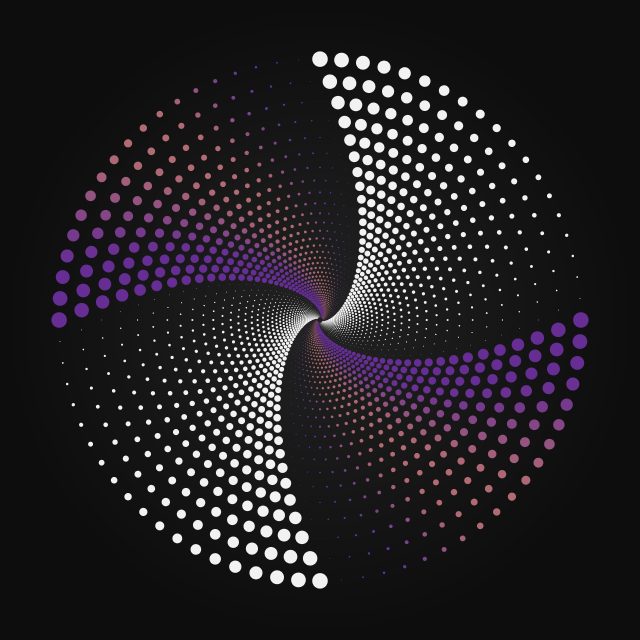
A Shadertoy shader for this pattern:

```glsl
// A disc of halftone dots on a logarithmic spiral grid, split into four twisted sectors.
// Each pixel finds its nearest rings and slots in log-polar space and blends their dots;
// dots shrink clockwise through each sector, alternately white and purple-to-rose.

const float TAU = 6.2831853;
const float SECTOR = 19.0;              // dots per ring in one sector
const float STEP = TAU / (4.0 * SECTOR);
const float RING_RATIO = 0.9145;        // radius of each ring over the one outside it
const float OUTER = 0.4076;

vec3 dotColor(float slot, float sector) {
    vec3 purple = mix(vec3(0.40, 0.18, 0.58), vec3(0.33, 0.21, 0.66),
                      smoothstep(12.0, 17.0, slot));
    float warmth = smoothstep(2.0, 9.0, slot) * (1.0 - smoothstep(10.5, 16.0, slot));
    vec3 tint = mix(purple, vec3(0.70, 0.42, 0.45), warmth);
    return mod(sector, 2.0) < 0.5 ? vec3(0.95) : tint;
}

void mainImage(out vec4 fragColor, in vec2 fragCoord) {
    float size = min(iResolution.x, iResolution.y);
    vec2 p = (fragCoord - 0.5 * iResolution.xy) / size;
    float pixel = 1.0 / size;
    float r = max(length(p), 1e-5);
    float angle = atan(p.x, p.y);       // clockwise from the top

    // Soft radial backdrop
    vec3 color = vec3(mix(0.135, 0.05, clamp(r / 0.5, 0.0, 1.0)));

    // Neighbouring dots of the spiral grid
    float nearRing = round(log(r / OUTER) / log(RING_RATIO));
    for (int i = -2; i <= 2; i++) {
        float ring = nearRing + float(i);
        if (ring < 0.0 || ring > 50.0) continue;
        float scale = pow(RING_RATIO, ring);
        float nearSlot = round(angle / STEP - 0.5 * ring);

        for (int j = -1; j <= 1; j++) {
            float index = nearSlot + float(j);
            float sector = floor((index + 0.5) / SECTOR);
            float slot = index - sector * SECTOR;
            float a = (index + 0.5 * ring) * STEP;
            vec2 center = OUTER * scale * vec2(sin(a), cos(a));

            float radius = 0.0121 * pow(scale, 0.8) * (1.0 - slot / SECTOR);
            float cover = clamp((radius - distance(p, center)) / pixel + 0.5, 0.0, 1.0);
            cover *= min(1.0, 2.0 * radius / pixel);   // fade dots below a pixel
            color = mix(color, dotColor(slot, sector), cover);
        }
    }
    fragColor = vec4(color, 1.0);
}
```
